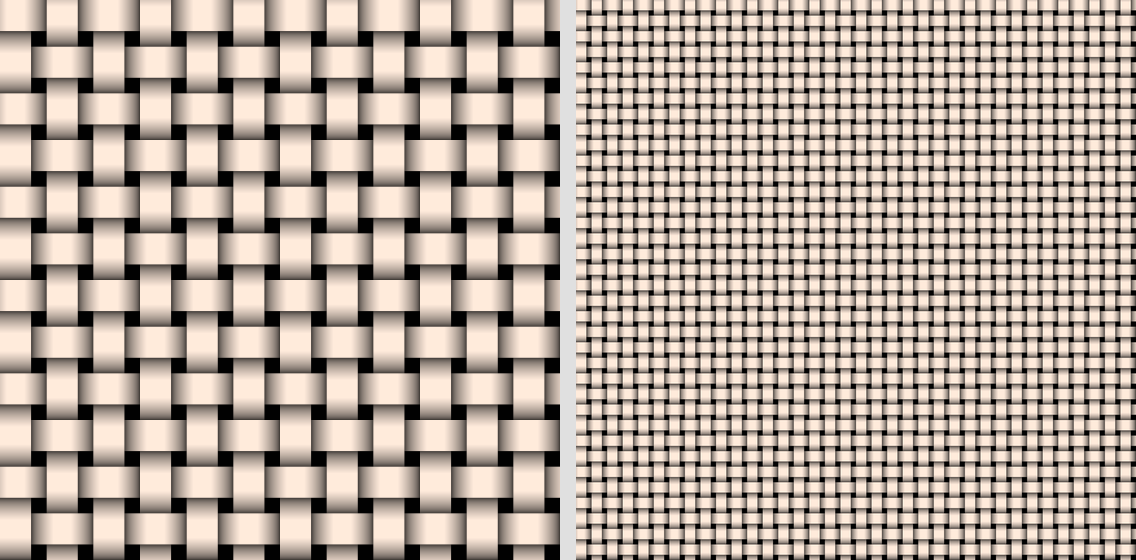
Left: one tile. Right: repeated 3 by 3.
A WebGL 2 fragment shader for this pattern:

```glsl
#version 300 es
precision highp float;
// Plain basket weave of pale, rounded straps over black gaps.

uniform vec2 u_resolution;
out vec4 fragColor;

const float CROSSINGS = 12.0;          // strap crossings per side, even so it tiles
const float HALF_WIDTH = 1.0 / 3.0;    // strap half width, in cells
const float HALF_LENGTH = 2.0 / 3.0;   // visible half length of a strap segment
const vec2 CROSSING_CENTER = vec2(1.0, 2.0) / 3.0;
const float FLAT_PART = 0.28;          // fully lit share of a segment
const vec3 STRAP_COLOR = vec3(1.0, 0.92, 0.86);
const vec3 GAP_COLOR = vec3(0.004);

// Brightness along a segment: 0 is its middle, 1 its tucked-under end.
float segmentShade(float along) {
    float bend = clamp((along - FLAT_PART) / (1.0 - FLAT_PART), 0.0, 1.0);
    return 1.0 - 0.40 * bend - 0.22 * bend * bend - 0.16 * pow(bend, 10.0);
}

// Smoothed coverage of a rectangle centred on the origin.
float boxCoverage(vec2 p, vec2 halfSize, vec2 pixel) {
    vec2 inside = clamp(0.5 + (halfSize - abs(p)) / pixel, 0.0, 1.0);
    return inside.x * inside.y;
}

void main() {
    vec2 p = gl_FragCoord.xy / u_resolution * CROSSINGS;
    vec2 pixel = CROSSINGS / u_resolution;
    vec2 cell = floor(p);

    vec3 strapLight = vec3(0.0);
    float covered = 0.0;

    // Segments never overlap, so their coverages simply add up.
    for (int j = -1; j <= 1; j++) {
        for (int i = -1; i <= 1; i++) {
            vec2 crossing = cell + vec2(i, j);
            vec2 local = p - crossing - CROSSING_CENTER;

            // Odd crossings show the horizontal strap, even ones the vertical.
            bool horizontal = mod(crossing.x + crossing.y, 2.0) > 0.5;
            vec2 oriented = horizontal ? local : local.yx;
            vec2 orientedPixel = horizontal ? pixel : pixel.yx;

            float coverage = boxCoverage(oriented, vec2(HALF_LENGTH, HALF_WIDTH), orientedPixel);
            strapLight += STRAP_COLOR * segmentShade(abs(oriented.x) / HALF_LENGTH) * coverage;
            covered += coverage;
        }
    }

    vec3 color = strapLight + GAP_COLOR * max(1.0 - covered, 0.0);
    fragColor = vec4(color, 1.0);
}
```
